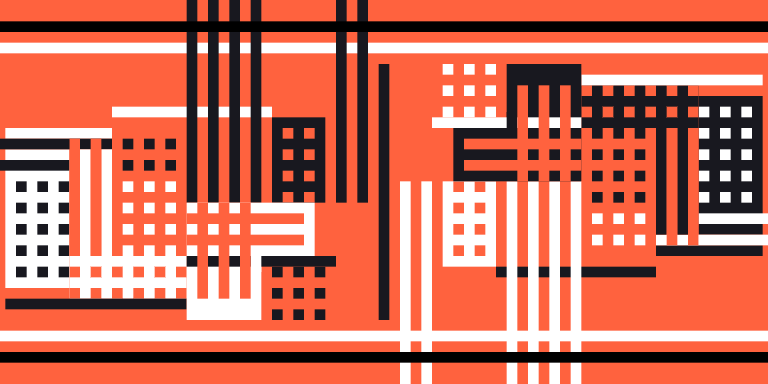
A Shadertoy shader for this background:

```glsl
// Two-tone woven grid of bars, combs and windowed blocks, turned half a circle with its inks swapped.

#define ROWS 36.0
#define GROUND vec3(1.0, 0.385, 0.245)
#define DARK vec3(0.095, 0.095, 0.122)
#define LIGHT vec3(1.0)
#define RAIL vec3(0.0)

// Width of one pixel in grid cells
float pixelSize() { return ROWS / iResolution.y; }

float coverage(float inside) { return clamp(inside / pixelSize() + 0.5, 0.0, 1.0); }

float span(float x, float a, float b) { return coverage(min(x - a, b - x)); }

float rect(vec2 p, float left, float top, float right, float bottom) {
    return span(p.x, left, right) * span(p.y, top, bottom);
}

// Stripes covering every odd cell
float stripes(float x) { return coverage(0.5 - abs(mod(x - 0.5, 2.0) - 1.0)); }

// Squares on cells where both indices are odd
float squares(vec2 p) { return stripes(p.x) * stripes(p.y); }

void paint(inout vec3 color, vec3 ink, float mask) { color = mix(color, ink, mask); }

// One half of the design; p counts cells from the upper left
void paintHalf(inout vec3 color, vec2 p, vec3 ink, vec3 paper) {
    // Thin horizontal lines and the hanging bars
    paint(color, paper, rect(p, 10.0, 10.0, 25.0, 11.0));
    paint(color, paper, rect(p, 0.0, 12.0, 10.0, 13.0));
    float hanging = max(rect(p, 16.5, -1.0, 24.5, 19.0), rect(p, 30.5, -1.0, 34.5, 19.0));
    paint(color, ink, hanging * stripes(p.x));

    // Tall block with open windows
    paint(color, ink, rect(p, 25.0, 11.0, 30.0, 19.0));
    paint(color, GROUND, rect(p, 25.5, 11.5, 29.5, 19.0) * squares(p + 1.0));

    // Outer block with filled windows and edge bands
    paint(color, paper, rect(p, 0.0, 14.0, 6.0, 27.0));
    paint(color, ink, rect(p, 0.5, 16.5, 6.0, 26.5) * squares(p));
    paint(color, ink, rect(p, -9.0, 13.0, 10.0, 14.0));
    paint(color, ink, rect(p, -9.0, 15.0, 6.0, 16.0));

    // Pair of bars running down into the lattice
    paint(color, paper, rect(p, 6.5, 14.0, 10.5, 24.0) * stripes(p.x));
    paint(color, GROUND, rect(p, 6.0, 13.0, 9.5, 24.0) * stripes(p.x + 1.0));
    float lattice = max(stripes(p.x), stripes(p.y + 1.0));
    paint(color, paper, rect(p, 6.0, 24.0, 17.0, 28.0) * lattice);
    paint(color, ink, rect(p, 0.0, 28.0, 17.0, 29.0));

    // Scattered squares above the lattice
    paint(color, ink, rect(p, 10.5, 12.5, 16.5, 16.5) * squares(p));
    paint(color, paper, rect(p, 10.5, 16.5, 16.5, 24.0) * squares(p));

    // Crossing combs, with slits cut through both
    paint(color, paper, rect(p, 17.0, 19.0, 29.0, 24.0));
    paint(color, paper, rect(p, 17.0, 24.0, 24.0, 30.0));
    paint(color, ink, rect(p, 17.0, 24.0, 31.0, 25.0));
    paint(color, paper, rect(p, 23.0, 23.5, 24.0, 25.5));
    paint(color, GROUND, rect(p, 17.5, 19.0, 23.5, 28.0) * stripes(p.x + 1.0));
    paint(color, GROUND, rect(p, 17.0, 19.5, 28.0, 23.5) * stripes(p.y + 1.0));

    // Squares below the line
    paint(color, ink, rect(p, 24.5, 24.5, 30.5, 30.5) * squares(p));
}

void mainImage(out vec4 fragColor, in vec2 fragCoord) {
    vec2 center = (fragCoord - 0.5 * iResolution.xy) * pixelSize();
    vec3 color = GROUND;

    // Light rails lie under the bars
    paint(color, LIGHT, span(abs(center.y), 13.0, 14.0));

    // Half-turn symmetry with exchanged inks
    bool turned = center.x > 0.0;
    vec2 folded = turned ? -center : center;
    vec2 cell = vec2(folded.x + 35.5, 18.0 - folded.y);
    paintHalf(color, cell, turned ? LIGHT : DARK, turned ? DARK : LIGHT);

    // Center post and black rails lie on top
    paint(color, DARK, rect(center, -0.5, -12.0, 0.5, 12.0));
    paint(color, RAIL, span(abs(center.y), 15.0, 16.0));

    fragColor = vec4(color, 1.0);
}
```
